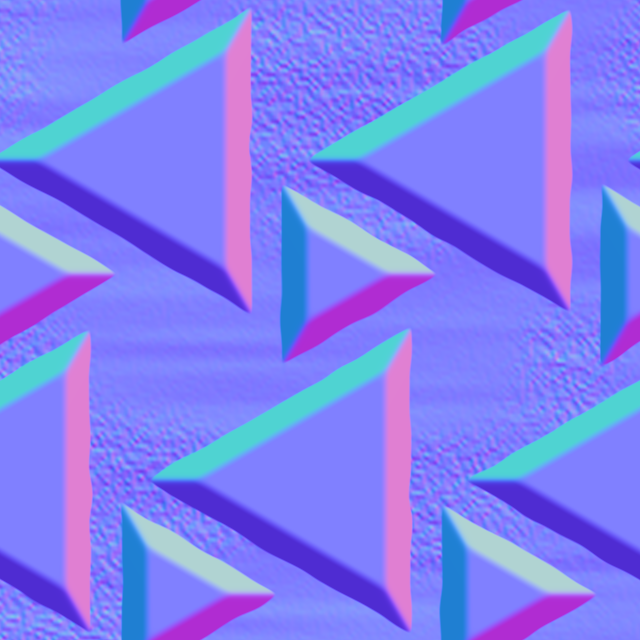
Give the GLSL for this texture map, as a Shadertoy shader.

```glsl
// Normal map of staggered bevelled triangles on a streaked, partly grainy ground.

float hash(vec2 p) {
    vec3 q = fract(vec3(p.xyx) * 0.1031);
    q += dot(q, q.yzx + 33.33);
    return fract((q.x + q.y) * q.z);
}

float noise(vec2 p) {
    vec2 cell = floor(p), f = fract(p);
    f = f * f * (3.0 - 2.0 * f);
    return mix(mix(hash(cell), hash(cell + vec2(1, 0)), f.x),
               mix(hash(cell + vec2(0, 1)), hash(cell + vec2(1, 1)), f.x), f.y);
}

// Surface slope of the ground: horizontal streaks plus patches of fine grain.
vec2 groundSlope(vec2 uv) {
    float streak = 0.22 * (noise(uv * vec2(3, 42)) - 0.5)
                 + 0.16 * (noise(uv * vec2(2, 15) + 7.0) - 0.5);
    vec2 g = uv * 150.0, e = vec2(0.5, 0);
    vec2 grain = vec2(noise(g + e.xy) - noise(g - e.xy),
                      noise(g + e.yx) - noise(g - e.yx));
    float patches = smoothstep(0.4, 0.75, noise(uv * 4.5 + 11.0));
    return vec2(0.25 * streak, streak) + grain * mix(0.06, 0.5, patches);
}

// Repeated triangle pointing along facing * x; returns slope.xy and coverage.
vec3 bevelTriangle(vec2 p, vec2 centre, float inradius, float facing, float wobble) {
    // Rows one unit apart, each shifted by half a column
    vec2 q = p - centre;
    float row = floor(q.y + 0.5);
    q -= vec2(0.5 * row, row);
    q.x = fract(q.x * facing + 0.37) - 0.37;

    // Soft maximum of three face distances rounds tips and blends mitres
    float nearest = max(-q.x, 0.5 * q.x + 0.866 * abs(q.y));
    float total = 0.0;
    vec2 slope = vec2(0);
    for (int i = 0; i < 3; i++) {
        float angle = 1.047198 * float(2 * i + 1);
        vec2 face = vec2(cos(angle), sin(angle));
        float weight = exp(120.0 * (dot(q, face) - nearest));
        slope += weight * face;
        total += weight;
    }
    float d = nearest + log(total) / 120.0 - inradius;
    float bevel = smoothstep(-0.017, 0.017, d + 0.081);
    float soft = max(0.004, 1.5 / iResolution.y);
    float cover = 1.0 - smoothstep(-soft, soft, d + wobble);
    return vec3(slope / total * vec2(facing, 1) * 0.76 * bevel, cover);
}

void mainImage(out vec4 fragColor, in vec2 fragCoord) {
    vec2 uv = fragCoord / iResolution.y;
    vec2 p = uv * 2.0;
    float wobble = 0.012 * (noise(uv * 22.0) - 0.5);

    vec3 large = bevelTriangle(p, vec2(0.008, 0.499), 0.276, -1.0, wobble);
    vec3 small = bevelTriangle(p, vec2(0.544, 0.143), 0.165, 1.0, wobble);

    vec2 slope = groundSlope(uv);
    slope = mix(slope, large.xy, large.z);
    slope = mix(slope, small.xy, small.z);

    // Encode the unit normal as a colour
    vec3 normal = vec3(slope, sqrt(max(0.0, 1.0 - dot(slope, slope))));
    fragColor = vec4(0.5 + 0.5 * normal, 1.0);
}
```
